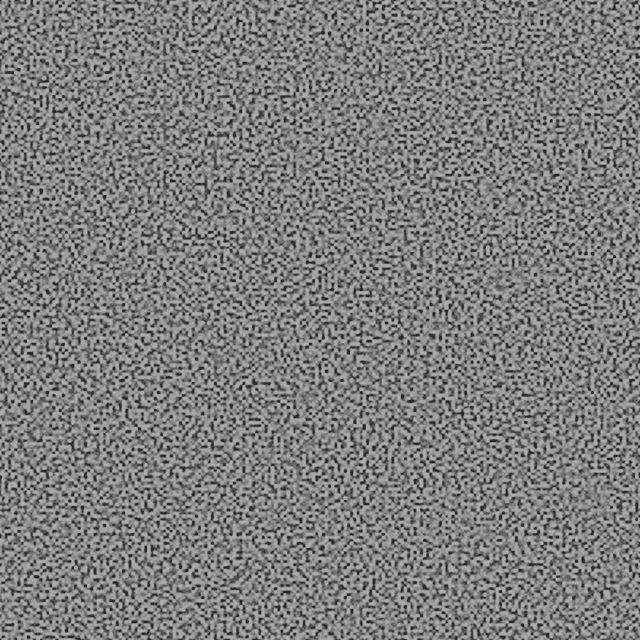
Give the GLSL for this texture, as a WebGL 1 fragment shader.

```glsl
precision highp float;

uniform vec2 u_resolution;

const vec2 THREADS = vec2(202.0, 212.0);   // lattice cells across the canvas
const float EVENNESS = 0.93;               // how strongly a cell opposes its neighbours
const float CORNER_SHARE = 0.3;            // part of that owed to diagonal neighbours
const float NOISE_SPREAD = 0.194;          // standard deviation of the filtered yarn
const float FUZZ_SCALE = 1.9;              // fine fibres per thread
const float FUZZ_AMOUNT = 0.25;
const float WEAVE_AMOUNT = 0.12;
const float MID_GRAY = 0.525;
const float CONTRAST = 0.138;
const float HIGHLIGHT_ROLLOFF = 0.03;
const float DARKEST = 0.16;
const float LIGHTEST = 0.69;
const vec3 SHADOW_TINT = vec3(0.006, 0.0, -0.03);
const float TAU = 6.2831853;

float hash(vec2 cell) {
  vec3 p = fract(vec3(cell.xyx) * 0.1031);
  p += dot(p, p.yzx + 33.33);
  return fract((p.x + p.y) * p.z);
}

// Mean of four cells: offset turned by quarter turns
float ringMean(vec2 cell, vec2 offset) {
  vec2 turned = vec2(-offset.y, offset.x);
  return 0.25 * (hash(cell + offset) + hash(cell - offset)
               + hash(cell + turned) + hash(cell - turned));
}

// Zero-mean cell tone; opposing the neighbours keeps the blotches evenly spread
float cellTone(vec2 cell) {
  float around = mix(ringMean(cell, vec2(1.0, 0.0)), ringMean(cell, vec2(1.0)), CORNER_SHARE);
  return hash(cell) - 0.5 - EVENNESS * (around - 0.5);
}

// Smoothly blended tones of the lattice cells
float latticeNoise(vec2 p) {
  vec2 cell = floor(p);
  vec2 blend = smoothstep(0.0, 1.0, p - cell);
  float bottom = mix(cellTone(cell), cellTone(cell + vec2(1.0, 0.0)), blend.x);
  float top = mix(cellTone(cell + vec2(0.0, 1.0)), cellTone(cell + vec2(1.0, 1.0)), blend.x);
  return mix(bottom, top, blend.y);
}

// Layered sines: one faint ridge per warp and weft thread
float weave(vec2 p) {
  vec2 ridge = cos(TAU * p);
  return 0.5 * (ridge.x + ridge.y);
}

// Signed tone: yarn blotches, loose fibres, thread relief
float clothTone(vec2 uv) {
  vec2 p = uv * THREADS;
  float yarn = latticeNoise(p);
  float fuzz = latticeNoise(p * FUZZ_SCALE + 517.3);
  return (yarn + FUZZ_AMOUNT * fuzz) / NOISE_SPREAD + WEAVE_AMOUNT * weave(p);
}

void main() {
  float canvas = min(u_resolution.x, u_resolution.y);

  // Average four samples per pixel to smooth the edges
  float tone = 0.0;
  for (int i = 0; i < 4; i++) {
    float index = float(i);
    vec2 offset = vec2(mod(index, 2.0), floor(index * 0.5)) * 0.5 - 0.25;
    tone += 0.25 * clothTone((gl_FragCoord.xy + offset) / canvas);
  }

  // Deep shadows, compressed highlights
  float gray = MID_GRAY + CONTRAST * tone - HIGHLIGHT_ROLLOFF * tone * tone;
  gray = clamp(gray, DARKEST, LIGHTEST);

  // Gaps between threads turn slightly olive
  float shadow = 1.0 - smoothstep(0.16, 0.32, gray);
  gl_FragColor = vec4(vec3(gray) + SHADOW_TINT * shadow, 1.0);
}
```
